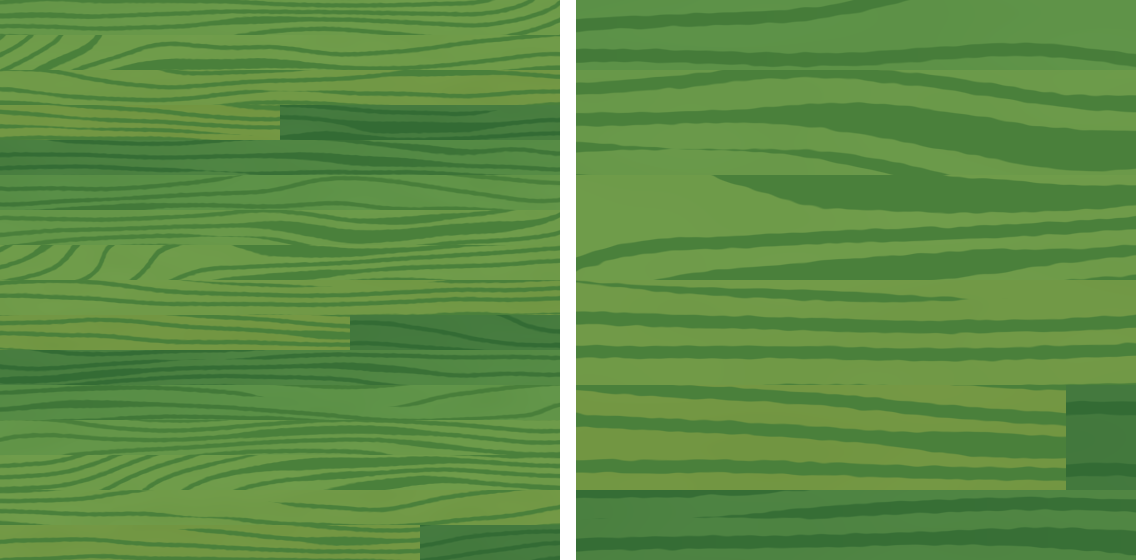
Left: the whole. Right: its middle third, enlarged.
Give the GLSL for this texture, as a WebGL 2 fragment shader.

```glsl
#version 300 es
precision highp float;
// Green wood grain: sixteen rows that read as one long strip, wrapped from row to row.
// The strip is cut into planks 6.125 rows long, each fading from dark to light green.
// Grain lines are contours of a warped field, swelling into lenses and tapering away.
uniform vec2 u_resolution;
out vec4 fragColor;

const float ROWS = 16.0;
const float PLANK = 6.125;

vec2 hashGradient(vec2 cell) {
  vec2 h = vec2(dot(cell, vec2(127.1, 311.7)), dot(cell, vec2(269.5, 183.3)));
  return fract(sin(h) * 43758.55) * 2.0 - 1.0;
}

float gradientNoise(vec2 p) {
  vec2 i = floor(p), f = fract(p);
  vec2 w = f * f * f * (f * (f * 6.0 - 15.0) + 10.0);
  vec2 e = vec2(0.0, 1.0);
  float a = dot(hashGradient(i), f);
  float b = dot(hashGradient(i + e.yx), f - e.yx);
  float c = dot(hashGradient(i + e.xy), f - e.xy);
  float d = dot(hashGradient(i + e.yy), f - e.yy);
  return mix(mix(a, b, w.x), mix(c, d, w.x), w.y);
}

// Bell curve around a centre
float bump(float x, float centre, float width) {
  float t = (x - centre) / width;
  return exp(-t * t);
}

// Field whose unit cells each hold one grain line; along = plank position, v = height in row
float grainField(float along, float v, float plank) {
  float density = 2.5 - 1.0 * bump(along, 3.8, 0.35);
  float diagonal = 5.0 * smoothstep(3.45, 3.9, along);
  float s = along + plank * PLANK;
  float wave = 2.5 * gradientNoise(vec2(s * 2.0, v * 0.6 + plank * 5.3));
  float ripple = 0.35 * gradientNoise(vec2(s * 6.0, v * 0.8 + 31.7));
  return density * (v - 0.5) - diagonal + wave + ripple + plank * 0.37;
}

vec3 woodColor(float along) {
  vec3 c = mix(vec3(0.26, 0.47, 0.24), vec3(0.36, 0.57, 0.28), smoothstep(-0.3, 2.2, along));
  c = mix(c, vec3(0.435, 0.61, 0.29), smoothstep(1.6, 3.7, along));
  return mix(c, vec3(0.45, 0.59, 0.26), smoothstep(4.0, PLANK, along));
}

vec3 lineColor(float along) {
  return mix(vec3(0.20, 0.42, 0.205), vec3(0.29, 0.50, 0.23), smoothstep(0.3, 2.6, along));
}

void main() {
  vec2 uv = gl_FragCoord.xy / u_resolution;
  float pixel = 1.0 / min(u_resolution.x, u_resolution.y);

  // Unroll the rows, top to bottom, into one strip and find the plank
  float row = ROWS - 1.0 - floor(uv.y * ROWS);
  float v = fract(uv.y * ROWS);
  float strip = row + uv.x + PLANK - 3.5;
  float plank = floor(strip / PLANK);
  float along = strip - plank * PLANK;

  // Distance to the nearest grain line, in canvas units
  float field = grainField(along, v, plank);
  float e = 0.004;
  vec2 slope = vec2(grainField(along + e, v, plank) - field,
                    (grainField(along, v + e, plank) - field) * ROWS) / e;
  float steepness = max(length(slope), 10.0);
  float dist = abs(fract(field) - 0.5) / steepness;

  // Line width: lenses, thinning ends and a rough edge
  float id = floor(field);
  float swell = gradientNoise(vec2(strip * 2.5, id * 3.7 + 0.5));
  float crest = bump(along, 4.0, 0.13) * step(mod(id, 2.0), 0.5);
  float lens = max(smoothstep(0.2, 0.5, swell), crest);
  float halfWidth = 0.0038 + 0.011 * lens - 0.007 * smoothstep(0.2, 0.42, -swell);
  halfWidth = min(halfWidth, 0.42 / steepness);
  halfWidth += 0.0016 * gradientNoise(vec2(strip * 90.0, v * 9.0));
  float grain = smoothstep(-pixel, pixel, halfWidth - dist);

  // Faint mottling over the wood
  vec3 wood = woodColor(along) + 0.014 * gradientNoise(vec2(strip * 9.0, v * 1.5));
  fragColor = vec4(mix(wood, lineColor(along), grain), 1.0);
}
```
